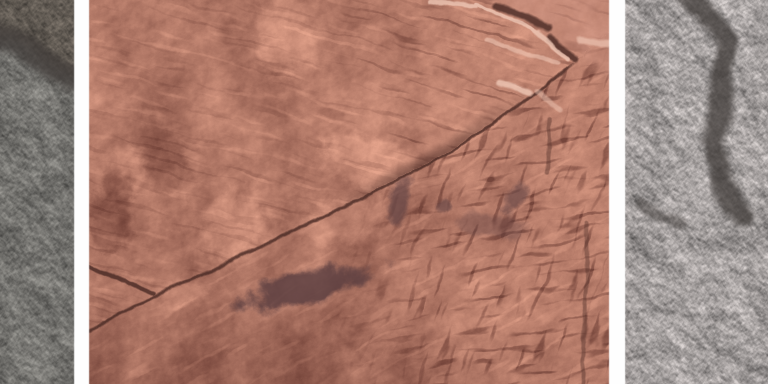
Write a WebGL 1 fragment shader that draws this texture.

```glsl
precision highp float;
uniform vec2 u_resolution;

vec2 gradient(vec2 cell) {
  vec3 h = fract(vec3(cell.xyx) * vec3(0.1031, 0.103, 0.0973));
  h += dot(h, h.yzx + 33.33);
  float angle = 6.2832 * fract((h.x + h.y) * h.z);
  return vec2(cos(angle), sin(angle));
}

float noise(vec2 p) {
  vec2 i = floor(p), f = fract(p);
  vec2 u = f * f * f * (f * (f * 6.0 - 15.0) + 10.0);
  float a = dot(gradient(i), f);
  float b = dot(gradient(i + vec2(1, 0)), f - vec2(1, 0));
  float c = dot(gradient(i + vec2(0, 1)), f - vec2(0, 1));
  float d = dot(gradient(i + 1.0), f - 1.0);
  return mix(mix(a, b, u.x), mix(c, d, u.x), u.y);
}

float fbm(vec2 p) {
  float sum = 0.0, amp = 0.6;
  for (int i = 0; i < 5; i++) {
    sum += amp * noise(p);
    p = mat2(1.6, 1.2, -1.2, 1.6) * p + 3.7;
    amp *= 0.55;
  }
  return sum;
}

vec2 turn(vec2 p, float a) {
  return vec2(cos(a) * p.x + sin(a) * p.y, cos(a) * p.y - sin(a) * p.x);
}

float line(vec2 p, vec2 a, vec2 b, float width) {
  vec2 ab = b - a;
  float d = length(p - a - ab * clamp(dot(p - a, ab) / dot(ab, ab), 0.0, 1.0));
  return 1.0 - smoothstep(width * 0.3, width, d);
}

float patchMask(vec2 p, vec2 center, vec2 radii, float angle) {
  float d = length(turn(p - center, angle) / radii);
  return 1.0 - smoothstep(0.6, 1.15, d + 0.9 * fbm(p * 13.0 + center));
}

// Thin broken scratches running along the given angle
float scratches(vec2 p, float angle, vec2 scale) {
  return smoothstep(0.16, 0.48, noise(turn(p, angle) * scale));
}

float faultHeight(float x) {
  float t = x - 0.234;
  return 0.14 + 0.553 * t - 0.175 * t * t * (1.263 - t);
}

vec3 cliff(vec2 p) {
  vec2 w = p + 0.015 * vec2(fbm(p * 9.0), fbm(p * 9.0 + 7.0));
  float fault = w.y - faultHeight(w.x);
  float above = smoothstep(-0.006, 0.006, fault);
  float right = smoothstep(0.75, 1.45, p.x);

  // Broad tone and weathering stains
  float tone = 0.5 + 0.2 * right + 0.07 * above;
  tone -= 0.2 * (1.0 - smoothstep(0.0, 0.3, p.y)) * (1.0 - 0.6 * right);
  tone += (0.5 - 0.25 * right) * fbm(w * vec2(7.0, 3.5));
  tone += 0.3 * fbm(turn(w, 0.45) * vec2(11.0, 24.0));
  tone += 0.18 * fbm(p * 45.0);

  // Pale scars
  tone += 0.28 * patchMask(w, vec2(0.96, 0.58), vec2(0.13, 0.07), -0.3);
  tone += 0.25 * patchMask(w, vec2(0.61, 0.42), vec2(0.11, 0.09), 0.6);
  tone += 0.25 * patchMask(w, vec2(0.90, 0.43), vec2(0.13, 0.06), 0.4);
  tone += 0.2 * patchMask(w, vec2(0.34, 0.57), vec2(0.04, 0.09), 0.0);
  tone += 0.2 * patchMask(w, vec2(0.76, 0.91), vec2(0.10, 0.12), 0.2);
  tone += 0.25 * patchMask(w, vec2(0.47, 0.23), vec2(0.07, 0.035), 0.5);
  tone -= 0.35 * patchMask(w, vec2(0.29, 0.43), vec2(0.06, 0.13), 0.0);
  tone -= 0.25 * patchMask(w, vec2(0.42, 0.60), vec2(0.06, 0.13), 0.5);

  // Bedding above the fault, cross-hatching below it
  float bedding = scratches(w, -0.27, vec2(7.0, 75.0)) * (0.35 + 0.65 * right);
  float hatch = scratches(w, 0.18, vec2(10.0, 65.0)) + scratches(w, 1.2, vec2(11.0, 60.0));
  hatch *= smoothstep(0.85, 1.2, p.x + 0.2 * fbm(p * 5.0));
  tone -= 0.42 * mix(hatch, bedding, above);
  tone += 0.15 * scratches(w + 0.35, mix(0.5, -0.27, above), vec2(8.0, 60.0));

  vec3 col = mix(vec3(0.46, 0.27, 0.23), vec3(0.86, 0.61, 0.52), clamp(tone, 0.0, 1.1));
  float cap = smoothstep(-0.02, 0.05, dot(w - vec2(1.40, 0.91), vec2(0.55, 0.83)));
  col = mix(col, vec3(0.78, 0.55, 0.48) + 0.12 * fbm(p * 18.0), 0.65 * cap);

  // Dark mineral varnish
  float varnish = patchMask(w, vec2(0.80, 0.255), vec2(0.20, 0.047), 0.23);
  varnish += 0.8 * patchMask(w, vec2(1.04, 0.47), vec2(0.035, 0.06), -0.2);
  varnish += 0.7 * patchMask(w, vec2(1.34, 0.484), vec2(0.03, 0.05), -0.6);
  varnish += 0.4 * patchMask(w, vec2(1.27, 0.41), vec2(0.11, 0.035), -0.1);
  varnish += 0.7 * patchMask(w, vec2(1.16, 0.462), vec2(0.025, 0.018), 0.0);
  col = mix(col, vec3(0.35, 0.24, 0.25), 0.8 * min(varnish, 1.0));

  // Fault with its overhang shade, then the side cracks
  float reach = 1.0 - smoothstep(1.47, 1.51, p.x);
  float shade = smoothstep(0.0, 0.006, fault) * (1.0 - smoothstep(0.006, 0.05, fault));
  shade *= smoothstep(0.85, 1.05, p.x) * (1.0 - smoothstep(1.15, 1.4, p.x));
  float crack = reach * (1.0 - smoothstep(0.001, 0.008, abs(fault)));
  crack = max(crack, line(w, vec2(0.22, 0.31), vec2(0.40, 0.235), 0.008));
  crack = max(crack, line(w, vec2(1.29, 0.985), vec2(1.43, 0.925), 0.014));
  crack = max(crack, line(w, vec2(1.43, 0.90), vec2(1.495, 0.845), 0.014));
  crack = max(crack, 0.5 * line(w, vec2(1.43, 0.69), vec2(1.425, 0.55), 0.008));
  crack = max(crack, 0.5 * line(w, vec2(1.53, 0.42), vec2(1.515, 0.0), 0.008));
  col = mix(col, vec3(0.28, 0.16, 0.14), max(0.8 * crack, 0.5 * shade));

  // Sunlit rims
  float rim = line(w, vec2(1.12, 0.995), vec2(1.24, 0.985), 0.009);
  rim = max(rim, line(w, vec2(1.24, 0.99), vec2(1.40, 0.915), 0.007));
  rim = max(rim, line(w, vec2(1.40, 0.915), vec2(1.475, 0.845), 0.009));
  rim = max(rim, 0.7 * line(w, vec2(1.27, 0.895), vec2(1.45, 0.835), 0.009));
  rim = max(rim, line(w, vec2(1.30, 0.785), vec2(1.38, 0.76), 0.013));
  rim = max(rim, 0.8 * line(w, vec2(1.51, 0.895), vec2(1.59, 0.885), 0.014));
  rim = max(rim, 0.6 * line(w, vec2(1.40, 0.765), vec2(1.46, 0.715), 0.011));
  return mix(col, vec3(0.95, 0.80, 0.73), 0.75 * rim);
}

float relief(vec2 p) {
  return fbm(p * 7.0) + 0.35 * fbm(p * 24.0);
}

vec3 greyRock(vec2 p, float right) {
  vec2 w = p + 0.03 * vec2(fbm(p * 8.0), fbm(p * 8.0 + 5.0));
  float h = relief(p);
  float light = dot(vec2(h - relief(p + vec2(0.006, 0)), relief(p + vec2(0, 0.006)) - h), vec2(0.6, -1.0));
  vec3 col = mix(vec3(0.45, 0.445, 0.43), vec3(0.64, 0.62, 0.615), right);
  col *= 1.0 + clamp(1.5 * light, -0.4, 0.3) + 0.18 * h;
  float upper = (1.0 - right) * smoothstep(-0.03, 0.03, w.y + 0.62 * w.x - 0.91);
  col = mix(col, col * vec3(0.85, 0.80, 0.76), upper);

  // Deep clefts and ledges
  float cleft = line(w, vec2(-0.02, 0.92), vec2(0.20, 0.79), 0.05);
  cleft = max(cleft, line(w, vec2(1.79, 1.02), vec2(1.90, 0.89), 0.04));
  cleft = max(cleft, line(w, vec2(1.90, 0.89), vec2(1.86, 0.64), 0.04));
  cleft = max(cleft, line(w, vec2(1.86, 0.64), vec2(1.88, 0.51), 0.035));
  cleft = max(cleft, line(w, vec2(1.88, 0.51), vec2(1.94, 0.43), 0.04));
  cleft = max(cleft, 0.6 * line(w, vec2(1.67, 0.465), vec2(1.78, 0.42), 0.025));
  return mix(col, vec3(0.25, 0.23, 0.22), 0.75 * cleft);
}

void main() {
  vec2 p = gl_FragCoord.xy / u_resolution * vec2(2, 1);
  float px = 1.0 / u_resolution.y;
  float side = abs(p.x - 0.91);
  vec3 col = p.x > 0.21 && p.x < 1.61 ? cliff(p) : greyRock(p, step(1.0, p.x));

  // White dividers
  float left = 1.0 - smoothstep(-px, px, abs(p.x - 0.2125) - 0.0195);
  float rightBar = 1.0 - smoothstep(-px, px, abs(p.x - 1.607) - 0.021);
  gl_FragColor = vec4(mix(col, vec3(0.995), max(left, rightBar)), 1.0);
}
```
